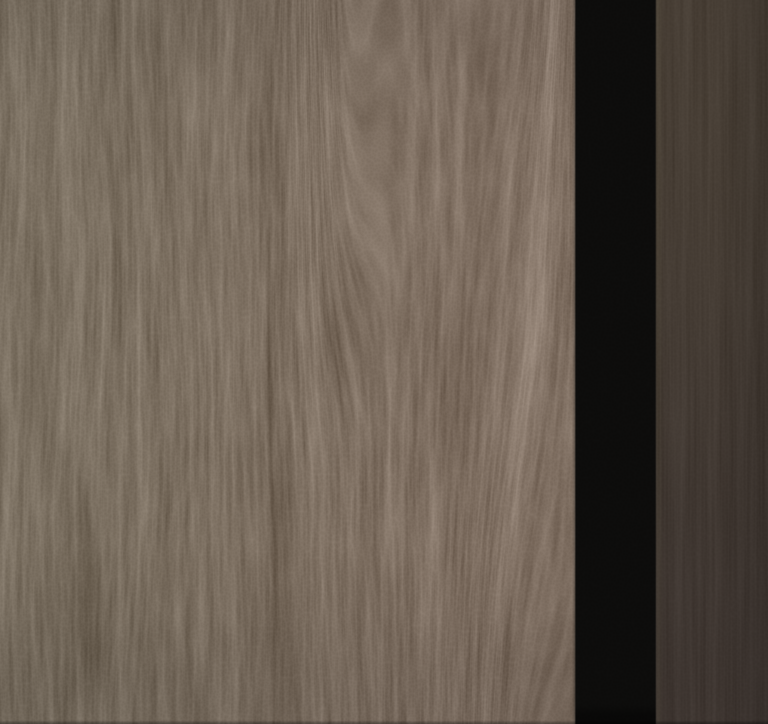
A Shadertoy shader for this texture:

```glsl
// Pale wood panel, a black vertical gap and a shaded wood panel beside it.
// Stretched cellular noise makes the fibres; smooth offsets of the grain
// coordinate bend them, and layered sines and soft blobs set the broad tone.

vec2 hash2(vec2 p) {
    vec2 q = vec2(dot(p, vec2(127.1, 311.7)), dot(p, vec2(269.5, 183.3)));
    return fract(sin(q) * 43758.55);
}

// Distance to the nearest scattered point, roughly centred on zero
float cells(vec2 p) {
    vec2 cell = floor(p), f = fract(p);
    float nearest = 2.0;
    for (int j = -1; j <= 1; j++)
        for (int i = -1; i <= 1; i++) {
            vec2 o = vec2(i, j);
            vec2 d = o + hash2(cell + o) - f;
            nearest = min(nearest, dot(d, d));
        }
    return sqrt(nearest) - 0.45;
}

float bell(float x, float width) {
    return exp(-x * x / (width * width));
}

float blob(vec2 p, vec2 centre, vec2 size) {
    vec2 d = (p - centre) / size;
    return exp(-dot(d, d));
}

// Horizontal position measured across the bent fibres
float grainCoord(vec2 p) {
    float wander = 0.004 * sin(p.y * 5.0 + p.x * 13.0)
                 + 0.0015 * sin(p.y * 14.0 - p.x * 31.0);
    float lean = 0.11 * (p.y - 0.5) * bell(p.x - 0.68, 0.07);
    float arch = 0.085 * smoothstep(0.3, 1.05, p.y) * bell(p.x - 0.45, 0.05);
    return p.x + wander - lean + arch;
}

float fibres(float g, float y) {
    float coarse = cells(vec2(g * 78.0, y * 3.5));
    float medium = cells(vec2(g * 135.0 + 9.0, y * 7.0));
    float fine = cells(vec2(g * 230.0 + 31.0, y * 20.0));
    return 0.075 * coarse + 0.07 * medium + 0.045 * fine;
}

vec3 palePanel(vec2 p) {
    float g = grainCoord(p);
    float tone = fibres(g, p.y);

    // Broad growth bands
    tone += 0.008 * sin(g * 47.0 + 1.2 * sin(p.y * 3.0));
    tone += 0.006 * sin(g * 113.0 + sin(p.y * 4.0 + 2.0));

    // Light streaks
    tone += 0.035 * bell(g - 0.092, 0.018) * smoothstep(0.1, 0.6, p.y);
    tone += 0.040 * bell(g - 0.685, 0.017) * smoothstep(0.05, 0.3, p.y);
    tone += 0.030 * blob(p, vec2(0.45, 0.75), vec2(0.018, 0.16));
    tone += 0.025 * blob(p, vec2(0.42, 0.35), vec2(0.012, 0.22));

    // Dark streaks and knots of close grain
    tone -= 0.035 * bell(g - 0.146, 0.010) * smoothstep(0.2, 0.7, p.y);
    tone -= 0.060 * bell(g - 0.354, 0.003) * smoothstep(0.85, 0.45, p.y);
    tone -= 0.025 * bell(g - 0.365, 0.022);
    tone -= 0.055 * blob(p, vec2(0.118, 0.24), vec2(0.014, 0.10));
    tone -= 0.055 * blob(p, vec2(0.120, 0.09), vec2(0.016, 0.06));
    tone -= 0.045 * blob(p, vec2(0.435, 0.53), vec2(0.020, 0.09));
    tone -= 0.030 * blob(p, vec2(0.57, 0.47), vec2(0.050, 0.16));
    tone -= 0.045 * blob(p, vec2(0.665, 0.08), vec2(0.014, 0.09));

    // Soft light, strongest in the middle and warmer on the right
    float light = 1.03 - 0.10 * dot(p - vec2(0.45, 0.55), p - vec2(0.45, 0.55));
    light -= 0.07 * smoothstep(0.25, 0.0, p.y);
    light -= 0.04 * smoothstep(0.8, 1.0, p.y);
    vec3 base = mix(vec3(0.475, 0.432, 0.375), vec3(0.497, 0.435, 0.384),
                    smoothstep(0.0, 0.7, p.x));
    return (base + tone) * light;
}

vec3 shadedPanel(vec2 p) {
    float streak = 0.030 * cells(vec2(p.x * 120.0, p.y * 2.0))
                 + 0.030 * cells(vec2(p.x * 230.0, p.y * 5.0));
    streak += 0.006 * sin(p.x * 150.0 + 0.5 * sin(p.y * 4.0));
    vec3 base = mix(vec3(0.245, 0.212, 0.193), vec3(0.283, 0.247, 0.211),
                    smoothstep(0.0, 0.9, p.y));
    float light = 1.0 - 0.10 * smoothstep(0.92, 1.0, p.x);
    return (base + streak) * light;
}

void mainImage(out vec4 fragColor, in vec2 fragCoord) {
    vec2 p = fragCoord / iResolution.xy;
    float soft = 1.2 / iResolution.x;
    float speckle = cells(p * vec2(250.0, 235.0));

    // Black gap, deepest at its foot
    vec3 gap = vec3(0.052, 0.050, 0.046) + 0.008 * speckle;
    gap *= 0.65 + 0.35 * smoothstep(0.01, 0.03, p.y);

    // Panels with fine surface speckle and a thin dark lip
    vec3 pale = palePanel(p) + 0.035 * speckle;
    pale *= 1.0 - 0.22 * smoothstep(0.744, 0.749, p.x);
    vec3 shaded = shadedPanel(p) + 0.015 * speckle;
    shaded += vec3(0.012, 0.014, 0.004) * bell(p.x - 0.857, 0.004);

    vec3 colour = mix(pale, gap, smoothstep(-soft, soft, p.x - 0.749));
    colour = mix(colour, shaded, smoothstep(-soft, soft, p.x - 0.854));
    colour *= 1.0 - 0.3 * smoothstep(0.006, 0.0, p.y);
    fragColor = vec4(colour, 1.0);
}
```
